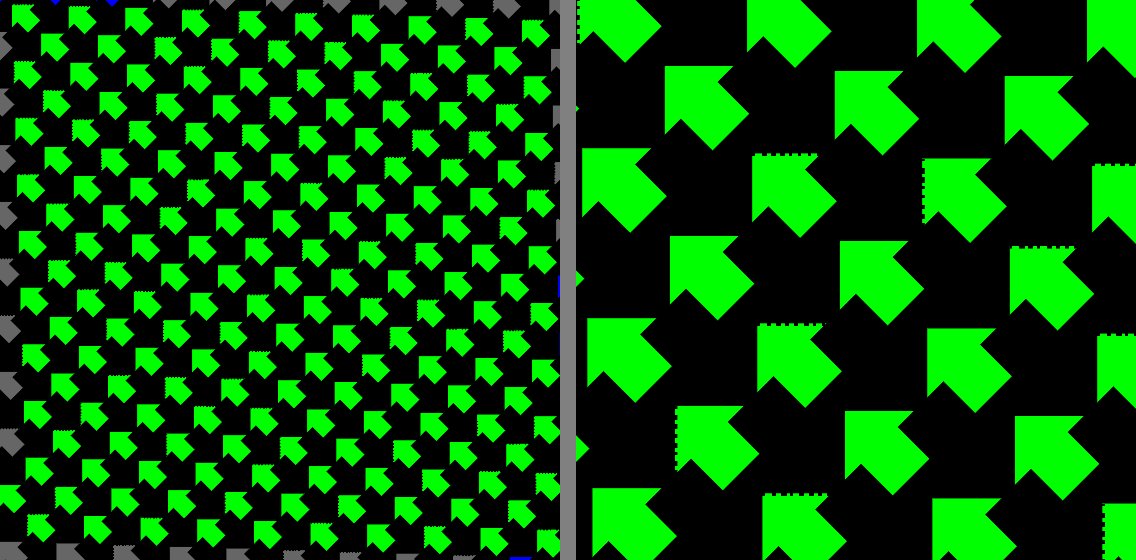
Left: the whole. Right: its middle third, enlarged.
Give the GLSL for this pattern, as a Shadertoy shader.

```glsl
// Sheared, staggered lattice of green arrows pointing up-left, with grey and blue ones at the border.
#define STEP 0.10117                  // lattice spacing
#define SHEAR 0.00303                 // sideways drift per step
#define ORIGIN vec2(0.0466, 0.0330)   // centre of the first arrow
#define HEAD 0.0410                   // leg of the triangular head
#define WIDTH 0.0218                  // shaft half width, along x - y
#define LENGTH 0.0788                 // shaft end, along x + y
#define NICK 0.0015                   // depth of the edge nicks
#define PITCH 0.0055                  // spacing of the edge nicks
#define WORN 0.27                     // share of edges with nicks
#define MIDDLE vec2(0.5048, 0.5034)   // centre of the colour zones
#define INNER 0.4845                  // half size of the green zone
#define OUTER 0.5150                  // half size of the grey zone

const vec3 GREEN = vec3(0.0, 1.0, 0.0);
const vec3 GREY = vec3(0.4);
const vec3 BLUE = vec3(0.0, 0.0, 1.0);

float hash(vec2 p) {
    return fract(sin(dot(p, vec2(127.1, 311.7))) * 43758.5453);
}

// Depth of the nicks at position t along one edge
float nicks(float t, vec2 seed) {
    float worn = step(hash(seed), WORN);
    float gap = 0.25 + 0.4 * hash(seed + floor(t / PITCH));
    return NICK * worn * step(fract(t / PITCH), gap);
}

// Signed distance to an arrow whose tip is at the origin, y down
float arrow(vec2 q, vec2 seed) {
    float along = q.x + q.y;
    float across = abs(q.x - q.y);
    float top = nicks(q.x, seed) - q.y;
    float left = nicks(q.y, seed + 37.3) - q.x;
    float head = max(max(top, left), (along - HEAD) * 0.7071);
    float shaft = max(across - WIDTH, max(along - LENGTH, 0.8 * HEAD - along)) * 0.7071;
    return min(head, shaft);
}

// Colour by the zone that holds the arrow centre
vec3 zoneColour(vec2 centre) {
    vec2 d = abs(centre - MIDDLE);
    float reach = max(d.x, d.y);
    return reach < INNER ? GREEN : reach < OUTER ? GREY : BLUE;
}

void mainImage(out vec4 fragColor, in vec2 fragCoord) {
    vec2 p = vec2(fragCoord.x, iResolution.y - fragCoord.y) / iResolution.y;
    float pixel = 1.0 / iResolution.y;
    mat2 lattice = mat2(STEP, SHEAR, SHEAR, STEP);
    vec2 cell = inverse(lattice) * (p - ORIGIN);
    vec3 colour = vec3(0.0);

    // Two interleaved grids, the second shifted by half a cell
    for (int k = 0; k < 2; k++) {
        float shift = 0.5 * float(k);
        vec2 id = round(cell - shift) + shift;
        vec2 centre = ORIGIN + lattice * id;
        vec2 q = p - centre + 0.25 * (LENGTH + WIDTH);
        float d = arrow(q, id);
        float cover = smoothstep(0.5 * pixel, -0.5 * pixel, d);
        colour = mix(colour, zoneColour(centre), cover);
    }
    fragColor = vec4(colour, 1.0);
}
```
